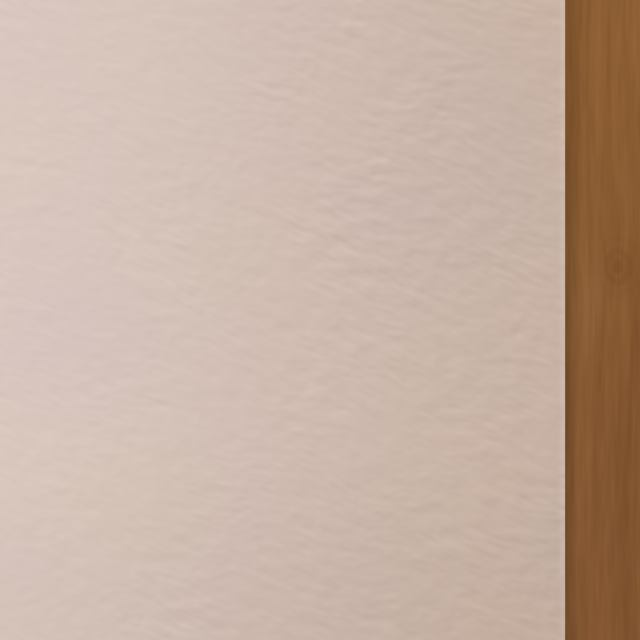
A Shadertoy shader for this texture:

```glsl
// A softly lit plaster wall beside an upright wooden board.
// Plaster relief is slanted cellular bumps shaded by a height difference;
// the wood is stretched cellular grain, bent around a small knot.

const float BOARD_EDGE = 0.883;
const vec2 KNOT = vec2(0.966, 0.583);

vec3 hash3(vec2 cell) {
    vec3 p = fract(cell.xyx * vec3(0.1031, 0.1030, 0.0973));
    p += dot(p, p.yxz + 33.33);
    return fract((p.xxy + p.yzz) * p.zyx);
}

// Cellular noise: one signed, compact bump scattered in every cell
float cellBumps(vec2 p) {
    vec2 cell = floor(p);
    float height = 0.0;
    for (int j = -1; j <= 1; j++) {
        for (int i = -1; i <= 1; i++) {
            vec2 neighbour = cell + vec2(i, j);
            vec3 rnd = hash3(neighbour + 57.0);
            vec2 d = p - neighbour - rnd.xy;
            float falloff = max(0.0, 1.0 - dot(d, d));
            height += (rnd.z * 2.0 - 1.0) * falloff * falloff;
        }
    }
    return height;
}

// Ridges run down to the right, with a gentle wavering
float plasterHeight(vec2 uv) {
    vec2 p = uv + 0.006 * sin(uv.yx * vec2(31.0, 23.0) + 2.0 * sin(uv * 11.0));
    vec2 q = vec2(dot(p, vec2(0.91, -0.41)), dot(p, vec2(0.41, 0.91)));
    float coarse = cellBumps(q * vec2(36.0, 66.0));
    float fine = cellBumps(q * vec2(72.0, 125.0) + 19.0);
    return coarse + 0.55 * fine;
}

float plasterShade(vec2 uv, vec2 lightStep) {
    return plasterHeight(uv - lightStep) - plasterHeight(uv + lightStep);
}

vec3 wallColor(vec2 uv) {
    // Broad light fades from the upper left
    float fade = smoothstep(-0.15, 1.05, uv.x + 0.10 * (0.5 - uv.y));
    vec3 color = mix(vec3(0.855, 0.782, 0.752), vec3(0.775, 0.692, 0.640), fade);
    color -= 0.018 * smoothstep(0.35, 0.0, uv.y);

    // Faint warm and cool clouds
    float cloud = cellBumps(uv * vec2(5.0, 6.0) + 3.0);
    color += cloud * vec3(0.003, 0.005, -0.005);

    // Raking light, strongest right of the middle
    float strength = mix(0.014, 0.021, smoothstep(0.1, 0.6, uv.x));
    strength *= 1.0 + 0.3 * cellBumps(uv * 7.0 + 41.0);
    color += strength * plasterShade(uv, vec2(-0.0012, 0.0022));

    // Pale rim where the wall meets the board
    float rim = smoothstep(BOARD_EDGE - 0.012, BOARD_EDGE - 0.004, uv.x);
    return color + rim * vec3(0.016, 0.024, 0.027);
}

vec3 woodColor(vec2 uv) {
    vec2 toKnot = (uv - KNOT) / vec2(0.026, 0.036);
    float knot = exp(-dot(toKnot, toKnot));
    float bend = 0.012 * toKnot.x * knot + 0.003 * sin(uv.y * 9.0);
    float x = uv.x + bend;

    // Broad bands, narrow fibres and fine pores
    float band = cellBumps(vec2(x * 34.0, uv.y * 2.2));
    float fibre = cellBumps(vec2(x * 130.0, uv.y * 5.0) + 7.0);
    float pore = cellBumps(vec2(x * 260.0, uv.y * 22.0) + 29.0);
    float grain = 0.016 * band + 0.017 * fibre + 0.014 * pore;

    vec3 color = mix(vec3(0.515, 0.340, 0.195), vec3(0.555, 0.372, 0.205),
                     smoothstep(0.15, 0.9, uv.y));
    color += grain * vec3(1.0, 0.88, 0.66);

    // Lighter heartwood beside the knot, then the knot itself
    vec2 heart = (uv - vec2(0.925, 0.54)) / vec2(0.022, 0.08);
    color += 0.025 * exp(-dot(heart, heart));
    float rings = 0.5 + 0.5 * sin(length(toKnot) * 11.0 + fibre);
    color -= knot * (0.015 + 0.03 * rings) * vec3(1.0, 0.85, 0.6);

    // Shaded rounding along the left side
    float side = smoothstep(BOARD_EDGE + 0.028, BOARD_EDGE, uv.x);
    return color * (1.0 - 0.13 * side);
}

void mainImage(out vec4 fragColor, in vec2 fragCoord) {
    vec2 uv = fragCoord / iResolution.xy;
    float blur = max(0.0012, 0.75 / iResolution.x);
    float board = smoothstep(BOARD_EDGE - blur, BOARD_EDGE + blur, uv.x);
    vec3 color = mix(wallColor(uv), woodColor(uv), board);
    fragColor = vec4(clamp(color, 0.0, 1.0), 1.0);
}
```
